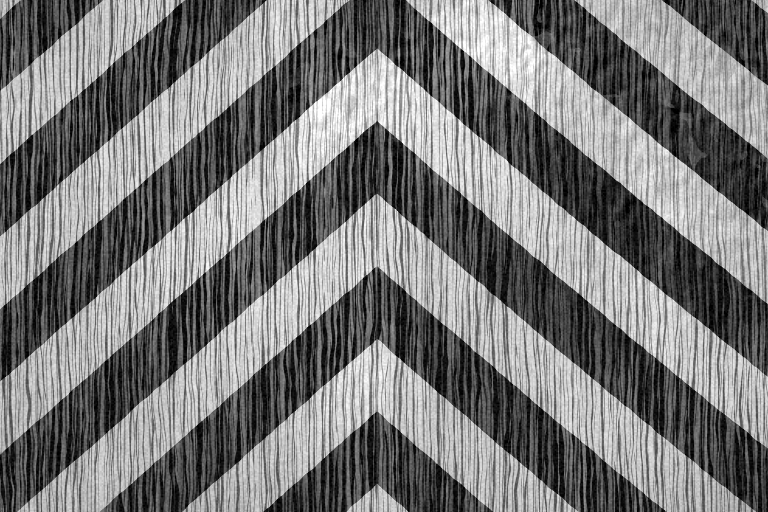
This pattern is drawn by a Shadertoy shader. Its source:

```glsl
// Weathered wooden boards painted with light and dark chevrons.
// Folded coordinates give the stripes; jittered columns of wavering
// cracks, stretched noise, flaked paint and soft glare give the wear.

const float APEX_X = 0.491;        // chevron axis, share of canvas width
const float FIRST_APEX = 0.094;    // first light apex, measured from the top
const float PERIOD = 0.2838;       // light plus dark stripe, share of height
const float SLOPE_LEFT = 0.885;
const float SLOPE_RIGHT = 0.882;
const float BEND_RIGHT = 0.055;    // right arms flatten outwards
const float LIGHT_PAINT = 0.83;
const float DARK_PAINT = 0.42;
const float LIGHT_CRACK = 0.36;
const float DARK_CRACK = 0.055;
const float CRACK_DENSITY = 66.0;  // main cracks per canvas height
const float FINE_DENSITY = 118.0;
const float FILM_GRAIN = 0.13;

float hash(vec2 p) {
    vec3 q = fract(p.xyx * 0.1031);
    q += dot(q, q.yzx + 33.33);
    return fract((q.x + q.y) * q.z);
}

float noise(vec2 p) {
    vec2 i = floor(p), f = fract(p);
    f = f * f * (3.0 - 2.0 * f);
    return mix(mix(hash(i), hash(i + vec2(1, 0)), f.x),
               mix(hash(i + vec2(0, 1)), hash(i + vec2(1, 1)), f.x), f.y);
}

float glow(vec2 p, vec2 centre, vec2 radius) {
    vec2 d = (p - centre) / radius;
    return exp(-dot(d, d));
}

// Coverage of light paint: 1 on light stripes, 0 on dark ones.
float chevrons(vec2 p, float axis, float soft) {
    float dx = p.x - axis, arm = abs(dx);
    float slope = dx < 0.0 ? SLOPE_LEFT : SLOPE_RIGHT - BEND_RIGHT * arm;
    float drop = 1.0 - p.y - slope * arm + 0.003 * (noise(p * 70.0) - 0.5);
    float phase = fract((drop - FIRST_APEX) / PERIOD + 0.25);
    float inside = (0.25 - abs(phase - 0.5)) * PERIOD;
    return smoothstep(-soft, soft, inside);
}

// Vertical cracks, one per jittered column, opening and closing with height.
float cracks(vec2 p, float density, float halfWidth, float soft) {
    float wave = 0.014 * noise(p * vec2(9.0, 5.0)) + 0.005 * noise(p * vec2(45.0, 24.0));
    float u = (p.x + wave) * density;
    float cover = 0.0;
    for (int k = -1; k <= 1; k++) {
        float id = floor(u) + float(k);
        float seed = hash(vec2(id, density));
        float offset = abs(u - id - 0.2 - 0.6 * seed) / density;
        float life = noise(vec2(id * 7.0, p.y * 7.0 + seed * 50.0));
        float ragged = noise(vec2(id * 3.0 + 500.0, p.y * 48.0));
        float w = halfWidth * (1.5 * life + 0.8 * ragged - 0.25);
        float line = 1.0 - smoothstep(w - soft, w + soft, offset);
        cover = max(cover, line * smoothstep(0.0, 0.3 * halfWidth, w));
    }
    return cover;
}

void mainImage(out vec4 fragColor, in vec2 fragCoord) {
    vec2 p = fragCoord / iResolution.y;
    float aspect = iResolution.x / iResolution.y;
    float axis = APEX_X * aspect;
    float soft = max(0.0009, 0.7 / iResolution.y);
    float paint = chevrons(p, axis, soft);

    // Regions of glare, flaking and deep shade
    float glare = 0.8 * glow(p, vec2(0.68, 0.79), vec2(0.13, 0.13))
                + 0.7 * glow(p, vec2(0.95, 0.92), vec2(0.18, 0.12))
                + 0.35 * glow(p, vec2(0.70, 0.25), vec2(0.08, 0.08));
    float flaking = clamp(glare + 0.7 * smoothstep(0.85, 1.3, p.x)
                  * smoothstep(0.2, 0.7, p.y), 0.0, 1.0);
    float shade = glow(p, vec2(1.29, 0.55), vec2(0.25, 0.30));

    // Wood fibre and cracks; dark stripes carry wider ones
    float fibre = noise(p * vec2(150.0, 9.0)) + 0.6 * noise(p * vec2(310.0, 28.0)) - 0.8;
    float blotch = noise(p * vec2(7.0, 4.0) + 20.0) - 0.5;
    float wide = mix(0.0031, 0.0016, paint);
    float main = cracks(p, CRACK_DENSITY, wide, soft);
    float fine = cracks(p + 3.7, FINE_DENSITY, wide * 0.5, soft);
    float crack = max(main, 0.7 * fine) * (1.0 - 0.5 * flaking * paint);

    // Painted surface
    float lightTone = LIGHT_PAINT + 0.07 * fibre + 0.08 * blotch + 0.15 * glare;
    float darkTone = DARK_PAINT + 0.17 * fibre + 0.14 * blotch + 0.13 * glare - 0.19 * shade;
    float tone = mix(darkTone, lightTone, paint);
    tone = mix(tone, mix(DARK_CRACK, LIGHT_CRACK, paint), crack);

    // Peeled flakes: embossed relief and sparse chips
    vec2 q = p * vec2(64.0, 44.0) + 2.0 * noise(p * 30.0);
    float relief = noise(q) - noise(q + vec2(0.3, -0.35));
    tone += 0.28 * relief * flaking;
    float chip = smoothstep(0.83, 0.88, noise(q * 0.8 + 40.0)) * flaking;
    tone = mix(tone, mix(0.62, 0.56, paint), 0.45 * chip);

    // Board joint along the axis, scuffed pale in places
    float joint = 1.0 - smoothstep(0.0008, 0.0008 + 2.0 * soft, abs(p.x - axis));
    float scuff = smoothstep(0.5, 0.75, noise(vec2(p.x * 90.0, p.y * 26.0)));
    tone = mix(tone, mix(0.3, 0.85, scuff), 0.35 * joint);

    // Lens falloff and film grain
    vec2 fromCentre = (p - vec2(0.5 * aspect, 0.55)) / vec2(aspect, 1.0);
    tone *= 1.05 - 0.32 * dot(fromCentre, fromCentre);
    tone += FILM_GRAIN * (noise(p * 330.0) - 0.5);
    fragColor = vec4(vec3(clamp(tone, 0.0, 1.0)), 1.0);
}
```
